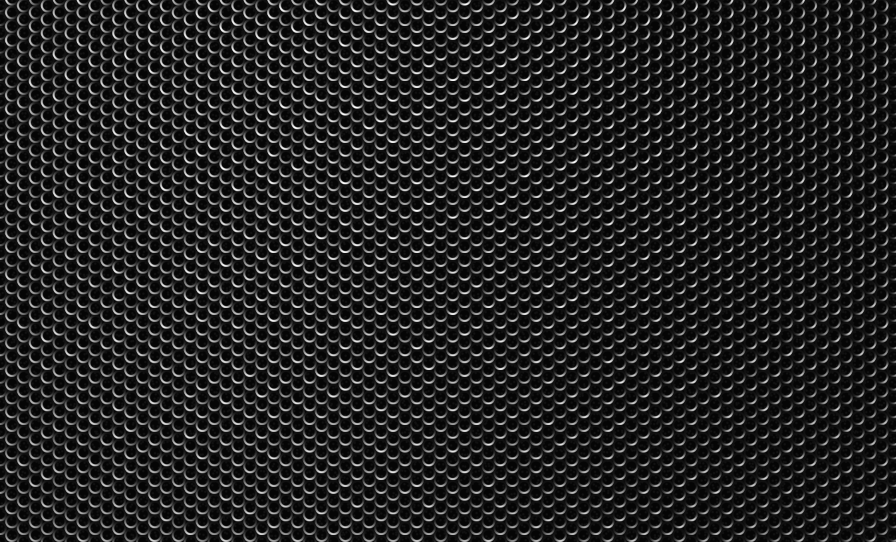
Reproduce this texture procedurally as a WebGL 2 fragment shader.

```glsl
#version 300 es
precision highp float;

uniform vec2 u_resolution;
out vec4 fragColor;

vec2 hash2(vec2 p) {
    return fract(sin(vec2(dot(p, vec2(12.7, 31.1)), dot(p, vec2(26.9, 18.3)))) * 4375.5);
}

// Distance to the nearest scattered point
float cellular(vec2 p) {
    float nearest = 1.0;
    for (int y = -1; y <= 1; y++)
        for (int x = -1; x <= 1; x++) {
            vec2 cell = floor(p) + vec2(x, y);
            nearest = min(nearest, length(cell + hash2(cell) - p));
        }
    return nearest;
}

// Offset from the centre of the nearest hole in a staggered lattice
vec2 holeOffset(vec2 p) {
    vec2 period = vec2(1.732, 1.0);
    vec2 a = p - period * round(p / period);
    vec2 b = p - period * (floor(p / period) + 0.5);
    return dot(a, a) < dot(b, b) ? a : b;
}

float meshTone(vec2 uv, float aspect) {
    // 39.4 holes down, about 75 columns across
    vec2 p = vec2(uv.x * aspect, uv.y) * 39.4;
    vec2 offset = holeOffset(p);
    vec2 centre = p - offset;
    float radius = length(offset);

    // Inner wall of each hole, lit on the side facing away from the lamp
    float rim = 1.0 - smoothstep(0.03, 0.12, abs(radius - 0.43));
    vec2 away = normalize((uv - vec2(0.48, 1.25)) * vec2(aspect, 1.0));
    float facing = 0.5 + 0.5 * dot(offset / max(radius, 0.001), away);
    float focus = mix(2.0, 5.5, smoothstep(0.25, 0.95, uv.x));
    float glint = pow(facing, focus);

    // Broad falloff and small differences between holes
    float pool = exp(-2.2 * pow(uv.x - 0.45, 2.0) - 0.7 * pow(uv.y - 0.8, 2.0));
    float wear = 0.9 + 0.13 * sin(centre.x * 2.3 + 1.7 * sin(centre.y * 1.9))
                     + 0.1 * sin(centre.y * 3.7 - centre.x * 1.1);
    float light = mix(0.5, 0.86, pool) * wear;

    // Faint specks behind the mesh
    float speck = 0.05 * (1.0 - smoothstep(0.1, 0.4, cellular(p * 3.0)));
    float backing = 0.018 + speck * (1.0 - rim);
    return backing + rim * (0.045 + light * glint);
}

void main() {
    float aspect = u_resolution.x / u_resolution.y;
    float tone = 0.0;
    // Average nine samples for smooth edges
    for (int y = -1; y <= 1; y++)
        for (int x = -1; x <= 1; x++) {
            vec2 uv = (gl_FragCoord.xy + vec2(x, y) / 3.0) / u_resolution;
            tone += meshTone(uv, aspect) / 9.0;
        }
    fragColor = vec4(vec3(tone), 1.0);
}
```
